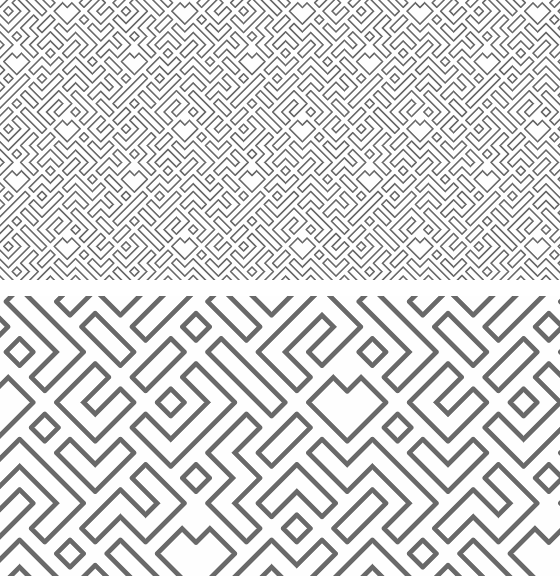
Top, the full canvas; bottom, a detail of the centre.
A Shadertoy shader for this pattern:

```glsl
// Draws a repeating maze ornament: thin grey outlines of bars, hooks and zigzags
// on a grid turned by 45 degrees. Cells of one parity offer two random links, cells
// of the other parity accept one or two, so the cells join into short paths.

const float TILE_HEIGHT = 0.42;      // repeat, in canvas heights
const int   TILE_STEPS = 14;         // half cell diagonals per repeat (even)
const float BODY_HALF = 0.27;        // half width of a path, in cells
const float LINE_WIDTH = 0.134;      // outline thickness, in cells
const float EDGE_PIXELS = 0.9;       // width of the smoothed edge
const uint  SHORT_SHARE = 77u;       // cells that end a path, out of 256
const uint  SEED = 11u;
const vec3  PAPER = vec3(0.996);
const vec3  INK = vec3(0.41);

// Integer hash of a cell, repeating with the tile
uint cellHash(ivec2 cell) {
    ivec2 diagonal = ivec2(cell.x - cell.y, cell.x + cell.y);
    uvec2 w = uvec2((diagonal + TILE_STEPS * 1000) % TILE_STEPS);
    uint h = (w.x + 37u * w.y + 1009u * SEED) * 747796405u + 2891336453u;
    h = ((h >> ((h >> 28u) + 4u)) ^ h) * 277803737u;
    return (h >> 22u) ^ h;
}

// Sides 0..3 run counter-clockwise
ivec2 sideStep(int side) {
    ivec2 s = (side & 1) == 0 ? ivec2(1, 0) : ivec2(0, 1);
    return side < 2 ? s : -s;
}

// An even cell offers two sides, straight or bent
bool offers(ivec2 cell, int side) {
    uint h = cellHash(cell);
    int first = int(h & 3u);
    int turn = (h & 4u) == 0u ? 2 : 1;
    return side == first || side == ((first + turn) & 3);
}

// An odd cell takes the first one or two offers, counted from a random side
bool accepts(ivec2 cell, int side) {
    uint h = cellHash(cell);
    int first = int((h >> 4u) & 3u);
    int limit = ((h >> 8u) & 255u) < SHORT_SHARE ? 1 : 2;
    int taken = 0;
    for (int i = 0; i < 4; i++) {
        int s = (first + i) & 3;
        bool offered = offers(cell + sideStep(s), (s + 2) & 3);
        if (s == side) return offered && taken < limit;
        if (offered) taken++;
    }
    return false;
}

bool linked(ivec2 cell, int side) {
    if (((cell.x + cell.y) & 1) == 0) {
        cell += sideStep(side);
        side = (side + 2) & 3;
    }
    return accepts(cell, side);
}

float boxDistance(vec2 p, vec2 halfSize) {
    vec2 d = abs(p) - halfSize;
    return length(max(d, 0.0)) + min(max(d.x, d.y), 0.0);
}

// Signed distance to the part of a path that lies in this cell
float pathDistance(ivec2 cell, vec2 p) {
    float d = boxDistance(p, vec2(BODY_HALF));
    bool notched = false;
    for (int side = 0; side < 4; side++) {
        if (!linked(cell, side)) continue;
        ivec2 step1 = sideStep(side);
        vec2 along = vec2(step1);
        vec2 armHalf = mix(vec2(BODY_HALF), vec2(0.5), abs(along));
        d = min(d, boxDistance(p - 0.5 * along, armHalf));

        // A closed ring of four cells becomes a solid block
        int next = (side + 1) & 3;
        ivec2 step2 = sideStep(next);
        if (linked(cell, next) && linked(cell + step1, next)
            && linked(cell + step2, side)) {
            d = min(d, boxDistance(p - 0.5 * vec2(step1 + step2), vec2(0.5)));
            notched = notched || side == 2;
        }
    }
    // Bite out of the upper corner of a solid block
    if (notched) d = max(d, -boxDistance(p - 0.14, vec2(0.42)));
    return d;
}

void mainImage(out vec4 fragColor, in vec2 fragCoord) {
    // Diagonal grid in units of one cell
    float cellSize = TILE_HEIGHT * sqrt(2.0) / float(TILE_STEPS);
    vec2 q = fragCoord / (iResolution.y * cellSize);
    vec2 grid = vec2(q.x + q.y, q.y - q.x) * sqrt(0.5);
    ivec2 cell = ivec2(floor(grid));

    // Outline with a smooth edge
    float d = pathDistance(cell, fract(grid) - 0.5);
    float edge = EDGE_PIXELS / (iResolution.y * cellSize);
    float line = clamp(0.5 + (0.5 * LINE_WIDTH - abs(d)) / edge, 0.0, 1.0);
    fragColor = vec4(mix(PAPER, INK, line), 1.0);
}
```
